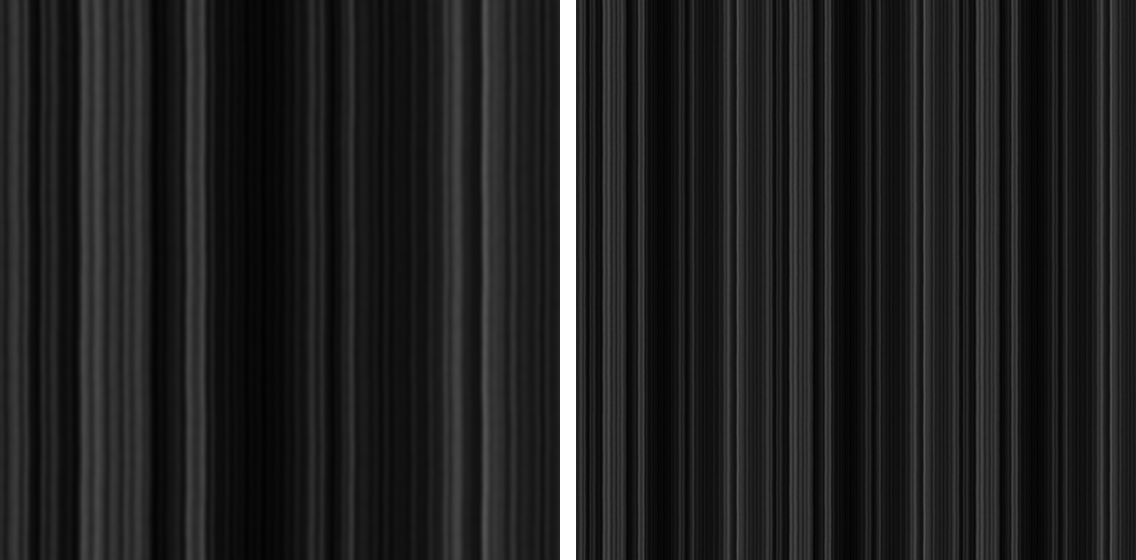
Left, the tile; right, the same tile 3 across and 3 down.
Reproduce this texture procedurally as a Shadertoy shader.

```glsl
// Dark charcoal curtain of soft vertical stripes with fine ribs and faint mottling.

const float TAU = 6.2831853;
const int PANELS = 32;               // power of two, so indices wrap by masking
const float RIBS = 42.0;
const vec2 GRAIN_CELLS = vec2(64.0, 40.0);

vec2 hash2(vec2 p) {
    vec3 q = fract(p.xyx * vec3(0.1031, 0.1030, 0.0973));
    q += dot(q, q.yzx + 33.33);
    return fract((q.xx + q.yz) * q.zy);
}

// Shuffled panel level: every level from 0 to 1 occurs exactly once.
float panelLevel(int index, int count) {
    int i = (index + 18) & (count - 1);
    return float((i * (2 * i + 1)) & (count - 1)) / float(count - 1);
}

// Panels of uneven width with soft borders.
float panels(float x, int count, float softness) {
    float t = x * float(count);
    int i = int(floor(t));
    float wrapped = float(i & (count - 1));
    float border = mix(softness, 1.0 - softness, hash2(vec2(wrapped, 7.0)).x);
    float blend = smoothstep(-softness, softness, fract(t) - border);
    return mix(panelLevel(i - 1, count), panelLevel(i, count), blend);
}

// Fine ribs whose spacing drifts slowly across the cloth.
float ribs(float x, float count) {
    float drift = 1.2 * sin(TAU * 3.0 * x + 0.6) + 0.7 * sin(TAU * 7.0 * x + 2.1);
    return sin(TAU * count * x + drift);
}

// Wrapping cellular noise: distance to the nearest scattered point.
float cellular(vec2 uv, vec2 cells) {
    vec2 p = uv * cells;
    vec2 base = floor(p);
    float nearest = 2.0;
    for (int y = -1; y <= 1; y++) {
        for (int x = -1; x <= 1; x++) {
            vec2 cell = base + vec2(x, y);
            vec2 point = cell + hash2(mod(cell, cells));
            nearest = min(nearest, distance(p, point));
        }
    }
    return nearest;
}

// Level to grey: mostly near black, with a short bright end.
float greyTone(float level) {
    return 0.025 + 0.14 * level + 0.08 * pow(level, 4.0);
}

void mainImage(out vec4 fragColor, in vec2 fragCoord) {
    vec2 uv = fragCoord / iResolution.xy;

    // Barely visible sway along the height
    float sway = 0.0005 * sin(TAU * 3.0 * uv.y + 1.0)
               + 0.0003 * sin(TAU * (8.0 * uv.y + 2.0 * uv.x));
    float x = uv.x + sway;

    // Stripes and ribs
    float grey = greyTone(panels(x, PANELS, 0.22));
    grey *= 1.0 + 0.24 * ribs(x, RIBS);
    grey += 0.010 * sin(TAU * 67.0 * x + 1.5 * sin(TAU * 5.0 * x));

    // Faint mottling
    float mottle = 0.5 - cellular(uv, GRAIN_CELLS);
    grey += mottle * (0.004 + 0.06 * grey);

    fragColor = vec4(vec3(clamp(grey, 0.0, 1.0)), 1.0);
}
```
